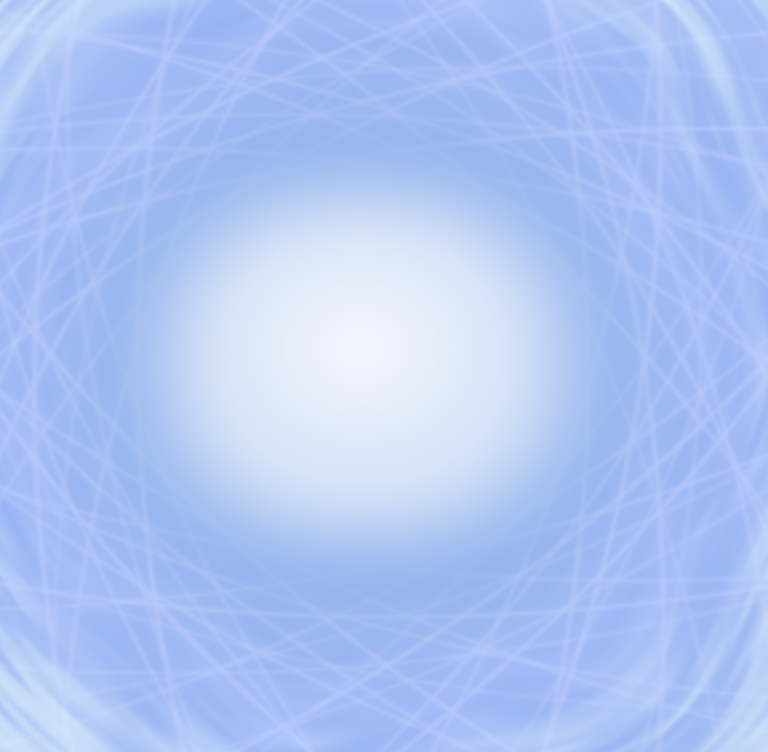
This background is drawn by a WebGL 2 fragment shader. Its source:

```glsl
#version 300 es
precision highp float;
// A soft white oval glow on periwinkle blue, ringed by a web of fine pale lines.
// The web is a set of bent tangents to nested ovals; the corner wisps are
// value noise stretched around the centre in polar coordinates.

#define GLOW_CENTER vec2(0.475, 0.515)
#define GLOW_RADII vec2(0.252, 0.218)
#define WEB_RINGS 3
#define WEB_LINES 18
#define WEB_INNER 0.262
#define WEB_STEP 0.062
#define WEB_BEND 0.20
#define LINE_WIDTH 0.0032
#define LINE_STRENGTH 0.66
#define WISP_STRENGTH 0.85

uniform vec2 u_resolution;
out vec4 fragColor;

const float TAU = 6.2831853;
const vec3 RING_BLUE = vec3(0.590, 0.708, 0.932);
const vec3 OUTER_BLUE = vec3(0.622, 0.718, 0.960);
const vec3 GLOW_BLUE = vec3(0.820, 0.880, 0.968);
const vec3 CORE_WHITE = vec3(0.940, 0.955, 0.990);
const vec3 LINE_LILAC = vec3(0.770, 0.820, 0.980);
const vec3 WISP_CYAN = vec3(0.820, 0.905, 0.970);

float hash(vec2 p) {
    return fract(sin(dot(p, vec2(127.1, 311.7))) * 43758.5453);
}

// Value noise whose x axis repeats after a whole number of cells.
float ringNoise(vec2 p, float period) {
    vec2 cell = floor(p);
    vec2 f = fract(p);
    f = f * f * (3.0 - 2.0 * f);
    float x0 = mod(cell.x, period);
    float x1 = mod(cell.x + 1.0, period);
    float low = mix(hash(vec2(x0, cell.y)), hash(vec2(x1, cell.y)), f.x);
    float high = mix(hash(vec2(x0, cell.y + 1.0)), hash(vec2(x1, cell.y + 1.0)), f.x);
    return mix(low, high, f.y);
}

// Wavering streaks that run around the centre, in three octaves.
float streaks(float turn, float radius) {
    float r = radius + 0.09 * ringNoise(vec2(turn * 14.0, radius * 5.0), 14.0);
    float coarse = ringNoise(vec2(turn * 22.0, r * 20.0), 22.0);
    float middle = ringNoise(vec2(turn * 30.0, r * 48.0), 30.0);
    float fine = ringNoise(vec2(turn * 44.0, r * 105.0), 44.0);
    return 0.40 * coarse + 0.35 * middle + 0.25 * fine;
}

// Brightness of all web lines at p.
float web(vec2 p, float pixel) {
    float light = 0.0;
    float width = max(LINE_WIDTH, pixel);
    for (int ring = 0; ring < WEB_RINGS; ring++) {
        for (int i = 0; i < WEB_LINES; i++) {
            vec2 id = vec2(float(i), float(ring) + 3.0);
            float jitter = 0.22 * hash(id);
            float angle = TAU * (id.x + 0.37 * float(ring) + jitter) / float(WEB_LINES);
            vec2 normal = vec2(cos(angle), sin(angle));
            float along = dot(p, vec2(-normal.y, normal.x));
            float reach = WEB_INNER + WEB_STEP * (float(ring) + 0.25 * hash(id + 9.0));
            float d = abs(dot(p, normal) + WEB_BEND * along * along - reach);
            float core = exp(-d * d / (width * width));
            float halo = 0.16 * exp(-d / (3.0 * width));
            light += (core + halo) * mix(0.35, 1.0, hash(id + 21.0));
        }
    }
    return 1.0 - exp(-light);
}

void main() {
    vec2 p = (gl_FragCoord.xy - GLOW_CENTER * u_resolution) / u_resolution.y;
    float radius = length(p);
    float turn = atan(p.y, p.x) / TAU + 0.5;

    // Blue ground, mottled lightly towards the rim
    float rim = smoothstep(0.28, 0.50, radius);
    float streak = streaks(turn, radius);
    vec3 color = mix(RING_BLUE, OUTER_BLUE, rim);
    color += (streak - 0.5) * vec3(0.09, 0.07, 0.03) * rim;

    // Pale wisps in the corners
    float corner = smoothstep(0.49, 0.68, radius + 0.10 * (streak - 0.5));
    float wisp = corner * mix(0.25, 1.0, smoothstep(0.28, 0.72, streak));
    color = mix(color, WISP_CYAN, WISP_STRENGTH * wisp);

    // Line web, fading out towards the glow
    float fade = smoothstep(0.23, 0.42, radius);
    float lines = web(p * vec2(0.90, 1.0), 1.0 / u_resolution.y);
    color = mix(color, max(LINE_LILAC, color + 0.04), LINE_STRENGTH * fade * lines);

    // Oval glow with a brighter heart set slightly higher
    vec2 q = abs(p / GLOW_RADII);
    float oval = pow(pow(q.x, 2.2) + pow(q.y, 2.2), 1.0 / 2.2);
    float heart = length((p - vec2(-0.005, 0.022)) / GLOW_RADII);
    color = mix(color, GLOW_BLUE, 1.0 - smoothstep(0.66, 1.40, oval));
    color = mix(color, CORE_WHITE, exp(-2.6 * heart * heart));

    fragColor = vec4(clamp(color, 0.0, 1.0), 1.0);
}
```
